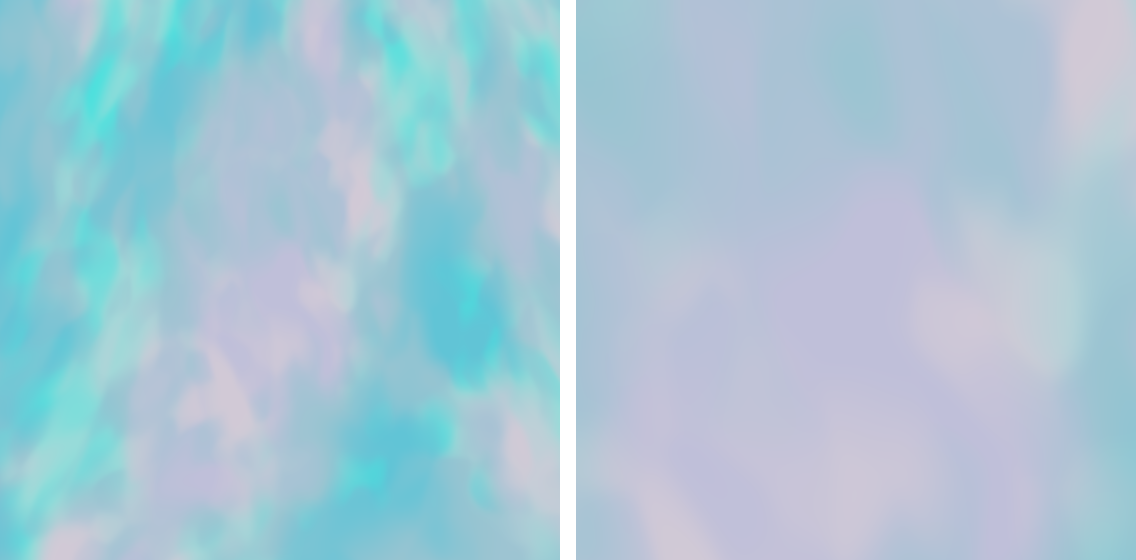
Left, the full canvas; right, a detail of the centre.
Write a Shadertoy shader that draws this texture.

```glsl
// Soft iridescent opal: blurred teal, grey-blue and lilac veils that fan out
// downward, lit by aqua, mint and pink glows. Each layer is a smooth cellular
// noise, where random cell values are blended with Gaussian weights.

const vec3 TEAL  = vec3(0.38, 0.77, 0.84);
const vec3 MIST  = vec3(0.60, 0.77, 0.82);
const vec3 LILAC = vec3(0.75, 0.75, 0.85);
const vec3 AQUA  = vec3(0.28, 0.88, 0.87);
const vec3 MINT  = vec3(0.59, 0.86, 0.85);
const vec3 PINK  = vec3(0.82, 0.79, 0.84);

// Three random values per cell: jitter in xy, cell value in z.
vec3 hash3(vec2 cell, float seed) {
    vec3 q = fract(vec3(cell.xyx + seed) * vec3(0.1031, 0.1030, 0.0973));
    q += dot(q, q.yxz + 33.33);
    return fract((q.xxy + q.yzz) * q.zyx);
}

// Cellular noise with soft borders, 0 to 1.
float softCells(vec2 p, float seed) {
    vec2 base = floor(p);
    float total = 0.0;
    float weights = 0.0;
    for (int j = -2; j <= 2; j++) {
        for (int i = -2; i <= 2; i++) {
            vec2 cell = base + vec2(i, j);
            vec3 rnd = hash3(cell, seed);
            vec2 offset = cell + rnd.xy - p;
            float w = exp(-4.5 * dot(offset, offset));
            total += w * rnd.z;
            weights += w;
        }
    }
    return total / weights;
}

// Three octaves of soft cells; weights holds the share of each.
float layeredCells(vec2 p, vec2 scale, vec3 weights, float seed) {
    vec2 q = p * scale;
    return weights.x * softCells(q, seed)
         + weights.y * softCells(q * 2.1 + 5.3, seed + 14.0)
         + weights.z * softCells(q * 4.7 + 2.9, seed + 38.0);
}

// Streaks converge toward the top and waver with layered sines.
vec2 fanWarp(vec2 uv, float centre, float spread) {
    vec2 p = vec2((uv.x - centre) * (1.0 - spread + 2.0 * spread * uv.y), uv.y);
    p.x += 0.012 * sin(9.0 * uv.y + 4.0 * uv.x) + 0.005 * sin(27.0 * uv.y - 9.0 * uv.x);
    p.y += 0.020 * sin(11.0 * uv.x + 1.3) + 0.010 * sin(29.0 * uv.x + 5.0 * uv.y);
    return p;
}

vec3 ramp3(vec3 low, vec3 middle, vec3 high, float t) {
    return t < 0.5 ? mix(low, middle, 2.0 * t) : mix(middle, high, 2.0 * t - 1.0);
}

void mainImage(out vec4 fragColor, in vec2 fragCoord) {
    vec2 uv = fragCoord / iResolution.xy;
    vec2 p = fanWarp(uv, 0.56, 0.22) + 10.0;

    // Broad veils, medium streaks and fine mottling set the hue.
    float hue = layeredCells(p, vec2(5.6, 3.0), vec3(0.54, 0.30, 0.16), 3.0);
    float tint = clamp((hue - 0.22) / 0.56, 0.0, 1.0);

    // Glows gather in clusters of small upright patches.
    float glow = layeredCells(p, vec2(6.5, 4.4), vec3(0.48, 0.33, 0.19), 59.0);
    float gleam = smoothstep(0.46, 0.74, glow);

    vec3 veil = ramp3(TEAL, MIST, LILAC, tint);
    vec3 light = ramp3(AQUA, MINT, PINK, smoothstep(0.0, 0.88, tint));
    vec3 colour = mix(veil, light, gleam);

    fragColor = vec4(colour, 1.0);
}
```
